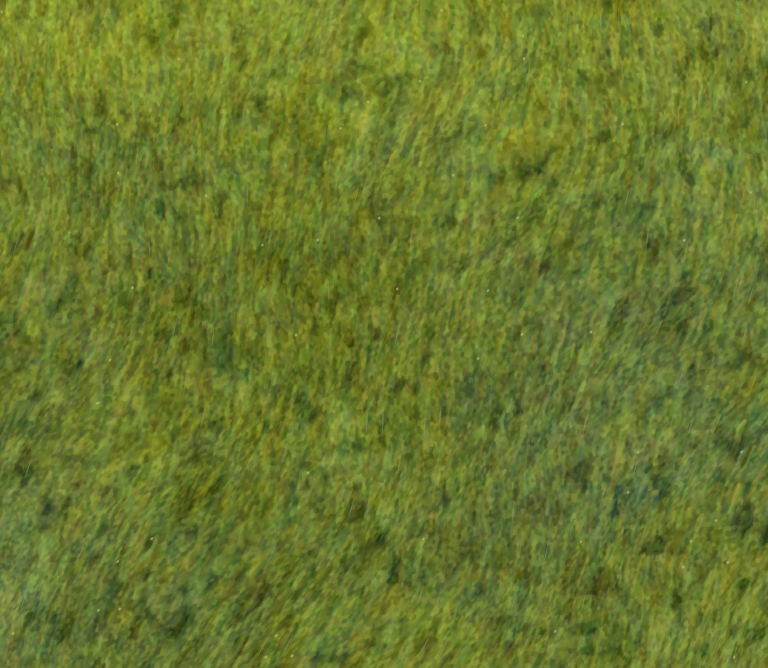
Reproduce this texture procedurally as a Shadertoy shader.

```glsl
// A painted meadow: short leaning grass strokes and grain over mottled olive, yellow and slate greens.

// Colours and the axes along which they vary
const vec3 MEADOW_GREEN = vec3(0.421, 0.480, 0.178);
const vec3 LIGHT_AXIS   = vec3(1.00, 1.02, 0.45);
const vec3 COOL_AXIS    = vec3(-0.25, -0.10, 0.80);
const vec3 WARM_AXIS    = vec3(1.00, -0.55, -0.35);
const vec3 FLECK_COLOUR = vec3(0.70, 0.74, 0.46);
const vec3 HAIR_COLOUR  = vec3(0.55, 0.61, 0.39);

// Cells per canvas height
const vec2 PATCH_SCALE  = vec2(5.0, 8.0);
const vec2 CLUMP_SCALE  = vec2(19.0, 25.0);
const vec2 MOTTLE_SCALE = vec2(58.0, 46.0);
const vec2 BLADE_SCALE  = vec2(95.0, 21.0);
const vec2 STROKE_SCALE = vec2(150.0, 47.0);
const vec2 GRAIN_SCALE  = vec2(215.0, 165.0);

// Strength of each layer
const float PATCH_LIGHT  = 0.026;
const float CLUMP_LIGHT  = 0.026;
const float MOTTLE_LIGHT = 0.036;
const float BLADE_LIGHT  = 0.036;
const float STROKE_LIGHT = 0.074;
const float GRAIN_LIGHT  = 0.074;

// Lean of the grass at the bottom, and how much it straightens upward
const float LEAN = 0.38;
const float STRAIGHTEN = 0.17;

vec3 hash3(vec2 cell) {
    vec3 h = fract(cell.xyx * vec3(0.1031, 0.1030, 0.0973));
    h += dot(h, h.yxz + 33.33);
    return fract((h.xxy + h.yzz) * h.zyx);
}

// Smooth cellular noise: two independent values around zero
vec2 cellNoise(vec2 p) {
    vec2 cell = floor(p), f = fract(p), sum = vec2(0.0);
    float total = 0.0;
    for (int j = -1; j <= 1; j++)
    for (int i = -1; i <= 1; i++) {
        vec2 offset = vec2(i, j);
        vec3 h = hash3(cell + offset + 71.0);
        vec2 d = offset + h.xy - f;
        float weight = exp(-5.0 * dot(d, d));
        sum += weight * vec2(h.z, fract(h.z * 37.0 + h.x * 11.0));
        total += weight;
    }
    return 2.0 * sum / total - 1.0;
}

// Sparse soft ellipses, one at most per cell; size is in cell units
float specks(vec2 p, vec2 scale, float share, vec2 size) {
    vec2 q = p * scale;
    vec3 h = hash3(floor(q) + 19.0);
    vec2 d = (fract(q) - 0.35 - 0.3 * h.xy) / size;
    return step(1.0 - share, h.z) * (1.0 - smoothstep(0.2, 1.0, length(d)));
}

float blob(vec2 p, vec2 centre, vec2 radius) {
    vec2 d = (p - centre) / radius;
    return exp(-dot(d, d));
}

// Shears the plane so that vertical strokes follow the lie of the grass
vec2 combGrass(vec2 p) {
    float bend = LEAN * p.y - STRAIGHTEN * p.y * p.y;
    float sway = 0.016 * sin(6.0 * p.x + 7.0 * p.y)
               + 0.005 * sin(23.0 * p.y - 17.0 * p.x + 1.7);
    return vec2(p.x - bend + sway, p.y);
}

void mainImage(out vec4 fragColor, in vec2 fragCoord) {
    vec2 p = fragCoord / iResolution.y;
    vec2 g = combGrass(p);

    // Noise layers from broad to fine, each roughened by the next finer ones
    vec2 grain   = cellNoise(g * GRAIN_SCALE + 300.0);
    vec2 mottle  = cellNoise(g * MOTTLE_SCALE + 90.0);
    vec2 stroke  = cellNoise((g + 0.003 * mottle) * STROKE_SCALE + 210.0);
    vec2 blade   = cellNoise((g + 0.003 * mottle) * BLADE_SCALE + 150.0);
    vec2 clump   = cellNoise((p + 0.014 * mottle) * CLUMP_SCALE + 40.0);
    vec2 patches = cellNoise((p + 0.025 * clump) * PATCH_SCALE + 3.0);

    // Broad light: sunny top, dim middle, yellow lower right corner
    float sun = smoothstep(0.55, 1.0, p.y);
    float light = -0.012 + 0.058 * sun
        + 0.026 * blob(p, vec2(0.70, 0.86), vec2(0.30, 0.13))
        + 0.025 * blob(p, vec2(1.08, 0.12), vec2(0.20, 0.20))
        - 0.024 * blob(p, vec2(0.40, 0.62), vec2(0.40, 0.14))
        - 0.022 * blob(p, vec2(0.86, 0.33), vec2(0.22, 0.14));

    // Cool shade on the right and at the lower left
    float cool = 0.005 - 0.030 * sun
        + 0.055 * blob(p, vec2(0.88, 0.34), vec2(0.24, 0.17))
        + 0.045 * blob(p, vec2(1.06, 0.64), vec2(0.18, 0.20))
        + 0.050 * blob(p, vec2(0.02, 0.12), vec2(0.20, 0.18))
        - 0.020 * blob(p, vec2(0.42, 0.48), vec2(0.28, 0.30));

    light += PATCH_LIGHT * patches.x + CLUMP_LIGHT * clump.x
           + MOTTLE_LIGHT * mottle.x + BLADE_LIGHT * blade.x
           + STROKE_LIGHT * stroke.x + GRAIN_LIGHT * grain.x;
    // Small dark gaps between the blades
    light -= 0.06 * smoothstep(0.45, 1.0, -mottle.x - 0.4 * clump.x);
    cool += 0.024 * patches.y + 0.024 * clump.y + 0.024 * mottle.y
          + 0.018 * blade.y + 0.030 * stroke.y + 0.030 * grain.y;
    float warm = 0.010 * clump.y * patches.x + 0.012 * mottle.y
               - 0.010 * blade.y - 0.019 * stroke.y + 0.020 * grain.y;

    vec3 colour = MEADOW_GREEN + light * LIGHT_AXIS + cool * COOL_AXIS + warm * WARM_AXIS;

    // Pale hairs and tiny glints of paint
    float hairs = specks(g, vec2(34.0, 15.0), 0.12, vec2(0.06, 0.33));
    float flecks = specks(g, vec2(33.0, 29.0), 0.045, vec2(0.10, 0.10));
    colour = mix(colour, HAIR_COLOUR, 0.45 * hairs);
    colour = mix(colour, FLECK_COLOUR, 0.75 * flecks);
    fragColor = vec4(clamp(colour, 0.0, 1.0), 1.0);
}
```
